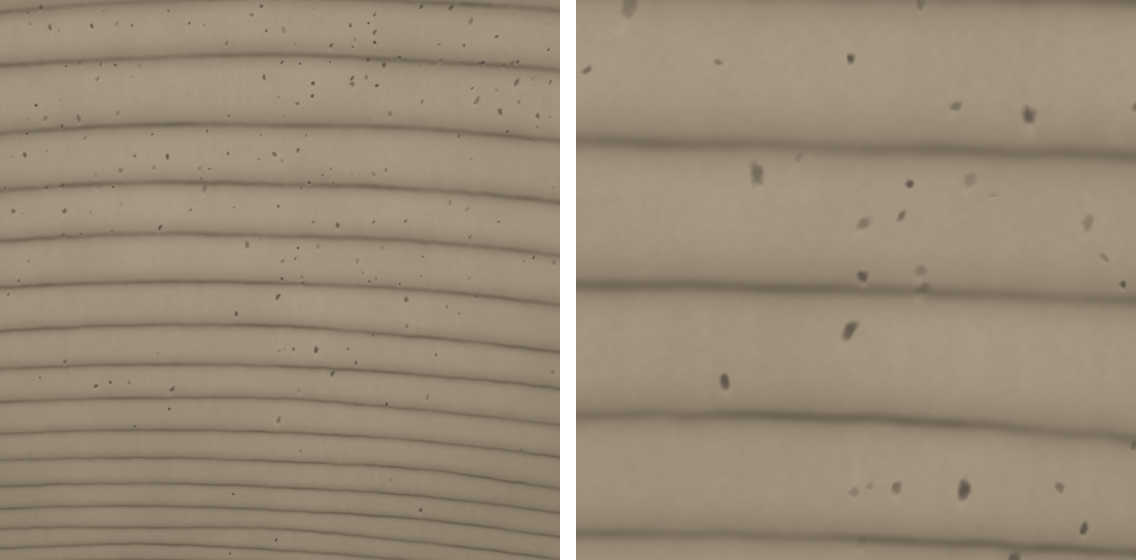
Left: the whole. Right: its middle third, enlarged.
Reproduce this texture procedurally as a three.js fragment shader.

```glsl
#define HORIZON 0.276
#define TOP_DEPTH 1.306
#define ROW_RATE 0.1054
#define ARCH 0.094
#define ARCH_CENTER 0.45
#define WOBBLE 0.007
#define PIT_DENSITY 0.42
#define GRAIN 0.022
#define CLAY_LIGHT vec3(0.645, 0.592, 0.508)
#define CLAY_SHADE vec3(0.555, 0.508, 0.430)
#define GROOVE_DARK vec3(0.350, 0.305, 0.255)
#define PIT_DARK vec3(0.310, 0.270, 0.235)

varying vec2 vUv;

float hash(vec2 p) {
  vec3 q = fract(vec3(p.xyx) * 0.1031);
  q += dot(q, q.yzx + 33.33);
  return fract((q.x + q.y) * q.z);
}

float noise(vec2 p) {
  vec2 i = floor(p);
  vec2 f = fract(p);
  f = f * f * (3.0 - 2.0 * f);
  float low = mix(hash(i), hash(i + vec2(1.0, 0.0)), f.x);
  float high = mix(hash(i + vec2(0.0, 1.0)), hash(i + 1.0), f.x);
  return mix(low, high, f.y);
}

float fbm(vec2 p) {
  float sum = 0.0;
  float gain = 0.5;
  for (int i = 0; i < 4; i++) {
    sum += gain * noise(p);
    p = p * 2.03 + 17.1;
    gain *= 0.5;
  }
  return sum;
}

float bell(float d, float width) {
  float t = d / width;
  return exp(-t * t);
}

// One pit per cell: x is the dark hollow, y its pale lower lip
vec2 pitLayer(vec2 uv, float cells, float seed, float density) {
  vec2 id = floor(uv * cells);
  vec2 key = id + seed;
  vec2 center = (id + 0.25 + 0.5 * vec2(hash(key), hash(key + 57.3))) / cells;
  float present = step(hash(key + 11.7), density);
  float size = hash(key + 23.9);
  float radius = mix(0.0016, 0.0044, size * size);
  vec2 p = uv - center;
  p.x += p.y * (hash(key + 5.1) - 0.7) * 0.8;
  p.y *= mix(0.55, 1.1, hash(key + 71.3));
  p += (vec2(noise(uv * 260.0), noise(uv * 260.0 + 40.0)) - 0.5) * 0.0022;
  float strength = mix(0.2, 0.95, hash(key + 31.1));
  float hollow = 1.0 - smoothstep(radius * 0.35, radius + 0.0018, length(p));
  float lip = bell(length(p + vec2(0.0, radius * 1.6)), radius);
  return vec2(hollow * strength, lip * 0.3) * present;
}

void main() {
  vec2 uv = vUv;

  // Arched rows that crowd together toward the bottom
  float u = uv.x - ARCH_CENTER;
  float drop = u * mix(0.046, -0.007, uv.y) + ARCH * u * u;
  float y = uv.y + drop;
  float depth = max(y + HORIZON, 0.05);
  float row = log(TOP_DEPTH / depth) / ROW_RATE;
  row -= 0.2 * smoothstep(0.91, 1.0, y);
  float gap = depth * ROW_RATE;

  // Signed distance to the nearest groove, positive below it
  float k = floor(row + 0.5);
  float waver = noise(vec2(uv.x * 4.0 + 3.0, k * 7.3 + 20.0)) - 0.5;
  float rough = noise(vec2(uv.x * 45.0, k * 5.7 + 60.0)) - 0.5;
  float shift = (hash(vec2(k, 4.7)) - 0.5) * 0.05 * gap;
  float d = (row - k) * gap + waver * WOBBLE + rough * 0.0018 + shift;

  // Clay tone: broad light, mottling and fine grain
  float mottling = fbm(uv * vec2(7.0, 9.0) + 4.0) - 0.47;
  float light = smoothstep(-0.15, 0.65, uv.y);
  light -= 0.9 * u * u + 0.2 * smoothstep(0.9, 1.05, uv.y);
  light += mottling * 0.5;
  vec3 color = mix(CLAY_SHADE, CLAY_LIGHT, clamp(light, 0.0, 1.1));
  float streak = noise(uv * vec2(110.0, 22.0)) - 0.5;
  float grain = noise(uv * 190.0) + noise(uv * 340.0 + 9.0) - 1.0;
  color *= 1.0 + GRAIN * (grain * 0.8 + streak * 0.7);

  // Groove: soft shoulders around a thin uneven core
  float shoulder = bell(d, gap * (d < 0.0 ? 0.22 : 0.15));
  float core = bell(d, mix(0.0024, 0.0052, smoothstep(0.1, 0.8, uv.y)));
  float wear = mix(0.55, 1.15, noise(vec2(uv.x * 13.0, k * 9.1 + 30.0)));
  wear *= mix(0.8, 1.1, noise(vec2(uv.x * 70.0, k * 3.3 + 80.0)));
  color = mix(color, GROOVE_DARK, shoulder * 0.27);
  color = mix(color, GROOVE_DARK, clamp(core * wear * 0.52, 0.0, 1.0));

  // Pits cluster and thin out toward the bottom
  float density = PIT_DENSITY * mix(0.12, 1.0, smoothstep(0.05, 0.95, uv.y));
  for (int i = 0; i < 3; i++) {
    float layer = float(i);
    float cells = 15.0 + 8.0 * layer;
    vec2 cellUv = floor(uv * cells) / cells;
    float cluster = smoothstep(0.2, 0.8, noise(cellUv * 6.0 + layer * 13.0));
    vec2 pit = pitLayer(uv, cells, 19.0 * layer + 3.0, density * cluster);
    color = mix(color, CLAY_LIGHT * 1.06, pit.y);
    color = mix(color, PIT_DARK, pit.x * 0.85);
  }

  gl_FragColor = vec4(color, 1.0);
}
```
